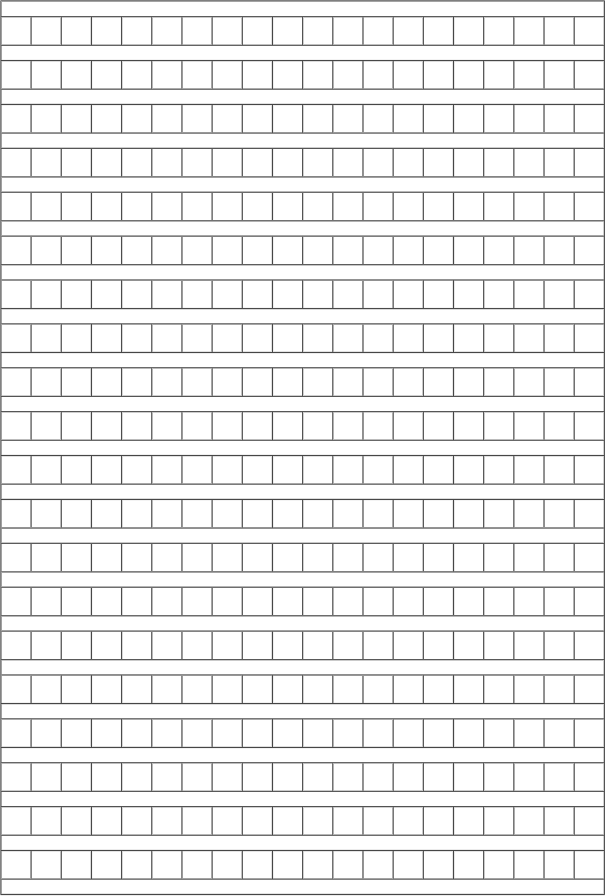
Reproduce this pattern procedurally as a WebGL 1 fragment shader.

```glsl
precision highp float;

// Ruled writing sheet: twenty strips of twenty square cells, with blank
// gaps between the strips and a thin frame around the whole sheet.
// Every stroke is a box-filtered band around its nearest repeated line.

uniform vec2 u_resolution;

// Filtered coverage of a band reaching halfSize either side of its centre.
float band(float offset, float halfSize) {
  float blur = 1.2 / u_resolution.y;
  float enter = clamp((offset + halfSize) / blur + 0.5, 0.0, 1.0);
  float leave = clamp((offset - halfSize) / blur + 0.5, 0.0, 1.0);
  return enter - leave;
}

float stroke(float offset) {
  return band(offset, 0.0006);
}

void main() {
  vec2 uv = gl_FragCoord.xy / u_resolution;
  float aspect = u_resolution.x / u_resolution.y;
  float down = 1.0 - uv.y;

  // Extent of the frame, in canvas heights.
  vec2 centre = vec2(0.4994 * aspect, 0.49965);
  vec2 halfFrame = vec2(0.4979 * aspect, 0.49865);
  vec2 p = vec2(uv.x * aspect, down) - centre;
  float withinX = band(p.x, halfFrame.x + 0.0006);
  float withinY = band(p.y, halfFrame.y + 0.0006);

  // Nearest strip and its two long edges.
  float pitchY = 0.04898;
  float halfStrip = 0.01595;
  float firstRow = 0.01862 + halfStrip;
  float row = clamp(floor((down - firstRow) / pitchY + 0.5), 0.0, 19.0);
  float stripY = down - firstRow - row * pitchY;
  float rules = stroke(abs(stripY) - halfStrip) * withinX;

  // Nearest cell divider, kept inside the strip.
  float pitchX = halfFrame.x / 10.0;
  float column = clamp(floor((p.x + halfFrame.x) / pitchX + 0.5), 0.0, 20.0);
  float dividerX = p.x + halfFrame.x - column * pitchX;
  float dividers = stroke(dividerX) * band(stripY, halfStrip);

  // Outer frame.
  float sides = stroke(abs(p.x) - halfFrame.x) * withinY;
  float ends = stroke(abs(p.y) - halfFrame.y) * withinX;

  float ink = max(max(rules, dividers), max(sides, ends));
  vec3 paper = vec3(1.0);
  vec3 pencil = vec3(0.19);
  gl_FragColor = vec4(mix(paper, pencil, ink), 1.0);
}
```
